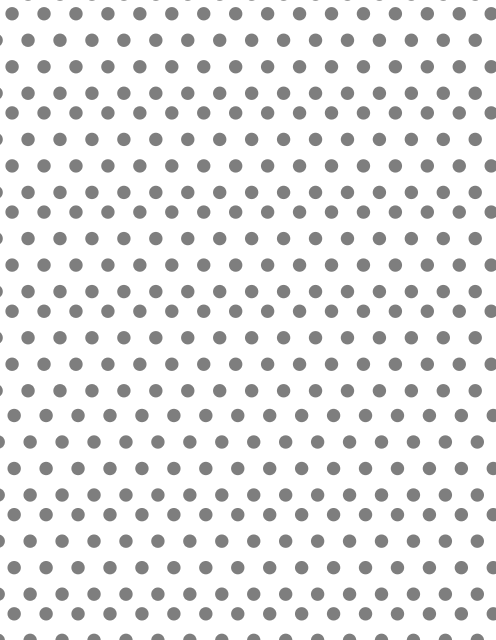
This pattern is drawn by a Shadertoy shader. Its source:

```glsl
// Lengths are in units of 1/SHEET_HEIGHT of the canvas height
const float SHEET_HEIGHT = 768.0;
const float DOT_RADIUS = 8.0;
const float COLUMN_PITCH = 38.33;
const float ROW_PITCH = 31.8;
const float ROWS_PER_BLOCK = 4.0;
const float BLOCK_PITCH = 119.0;              // shorter than four full rows
const vec2 UPPER_START = vec2(14.5, 16.5);    // first dot, measured from top left
const vec2 LOWER_START = vec2(17.0, 498.6);
const float SEAM_Y = 483.5;                   // the lower sheet begins here
const vec3 PAPER_COLOR = vec3(1.0);
const vec3 DOT_COLOR = vec3(0.495);

// Signed distance to the nearest dot of a sheet whose first dot is at the origin
float dotSheet(vec2 p) {
    // Fold into one block, splitting the narrow gap between blocks in half
    float halfGap = 0.5 * (BLOCK_PITCH - (ROWS_PER_BLOCK - 1.0) * ROW_PITCH);
    float blockY = mod(p.y + halfGap, BLOCK_PITCH) - halfGap;
    float row = clamp(floor(blockY / ROW_PITCH + 0.5), 0.0, ROWS_PER_BLOCK - 1.0);

    // Odd rows are staggered by half a column
    float stagger = 0.5 * mod(row, 2.0);
    float column = fract(p.x / COLUMN_PITCH - stagger + 0.5) - 0.5;
    vec2 toDot = vec2(column * COLUMN_PITCH, blockY - row * ROW_PITCH);
    return length(toDot) - DOT_RADIUS;
}

void mainImage(out vec4 fragColor, in vec2 fragCoord) {
    float pixelSize = SHEET_HEIGHT / iResolution.y;
    vec2 p = vec2(fragCoord.x, iResolution.y - fragCoord.y) * pixelSize;

    // Two sheets meet at the seam with slightly different registration
    vec2 start = p.y < SEAM_Y ? UPPER_START : LOWER_START;
    float coverage = clamp(0.5 - dotSheet(p - start) / pixelSize, 0.0, 1.0);

    fragColor = vec4(mix(PAPER_COLOR, DOT_COLOR, coverage), 1.0);
}
```
